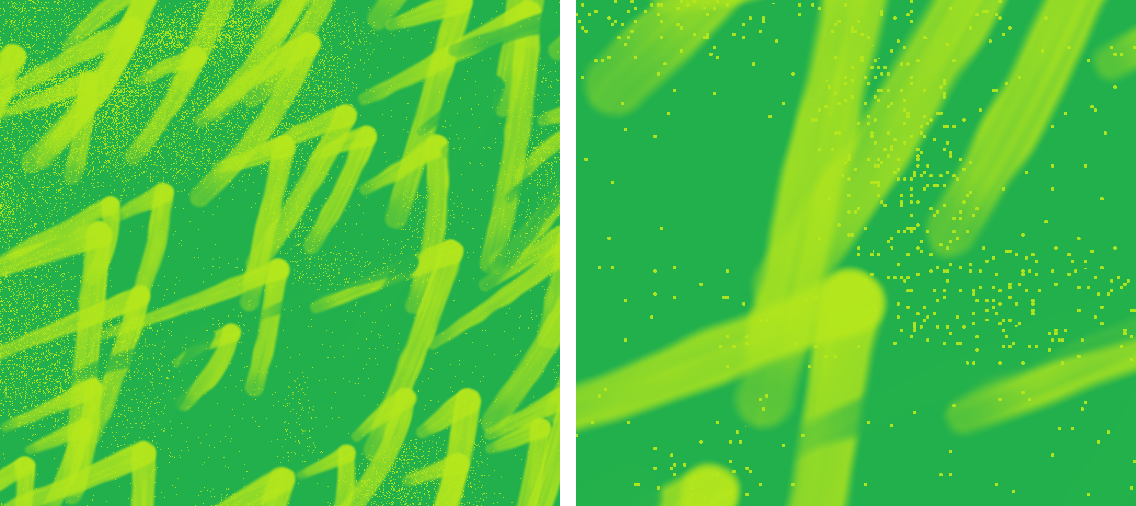
Left: the whole. Right: its middle third, enlarged.
Write a Shadertoy shader that draws this pattern.

```glsl
// Lime brush hooks and airbrush speckle on a flat green ground.
// Each hook is two tapered, streaky strokes falling from a jittered corner;
// the last few hooks are painted in the ground green over the others.

float hash(vec2 p) {
    vec3 q = fract(p.xyx * vec3(0.1031, 0.1030, 0.0973));
    q += dot(q, q.yzx + 33.33);
    return fract((q.x + q.y) * q.z);
}

float noise(vec2 p) {
    vec2 cell = floor(p), f = fract(p);
    f = f * f * (3.0 - 2.0 * f);
    return mix(mix(hash(cell), hash(cell + vec2(1, 0)), f.x),
               mix(hash(cell + vec2(0, 1)), hash(cell + vec2(1, 1)), f.x), f.y);
}

// Opacity of one stroke leaving the corner (p = 0) down and to the left
float brush(vec2 p, float angle, float len, float halfWidth, float taper, float bow, float seed) {
    vec2 dir = -vec2(cos(angle), sin(angle));
    float along = dot(p, dir);
    float s = clamp(along / len, 0.0, 1.0);
    float across = dot(p, vec2(-dir.y, dir.x)) - bow * 4.0 * s * (1.0 - s);
    float dist = length(vec2(across, along - s * len));
    if (dist > halfWidth + 0.01) return 0.0;

    float streak = noise(vec2(across * 190.0 + seed * 17.0, along * 9.0 + seed));
    float smear = noise(vec2(across * 60.0, along * 30.0) + seed * 5.0);
    float edge = halfWidth * mix(1.0, taper, s) + 0.005 * (smear - 0.5);
    float cover = 1.0 - smoothstep(edge - 0.007, edge + 0.002, dist);
    float load = mix(0.83, 0.62, s) + 0.16 * (streak - 0.5) + 0.10 * (smear - 0.5);
    return cover * load * (1.0 - 0.4 * smoothstep(0.82, 1.0, s));
}

// Fine dots, dense in small clusters and thin over wide patches
float speckle(vec2 p) {
    float wide = smoothstep(0.40, 0.78, noise(p * 3.7 + 4.0));
    float cluster = smoothstep(0.62, 0.95, noise(p * 8.5 + 21.0));
    float density = 0.006 + 0.15 * wide + 0.28 * cluster * (0.3 + 0.7 * wide);
    vec2 grain = p * 462.0;
    float soft = 231.0 / iResolution.y;
    float dotShape = 1.0 - smoothstep(0.6 - 0.5 * soft, 0.6 + 0.5 * soft, length(fract(grain) - 0.5));
    return dotShape * step(hash(floor(grain) + 7.0), density);
}

void mainImage(out vec4 fragColor, in vec2 fragCoord) {
    vec2 p = fragCoord / iResolution.y;
    vec3 green = vec3(0.13, 0.69, 0.30);
    vec3 lime = vec3(0.71, 0.905, 0.11);
    float paint = 0.0;

    for (int i = 0; i < 64; i++) {
        // Shuffled 8 x 8 grid of corners, reaching past the top and right
        int slot = (i * 27) % 64;
        float id = float(i) + 1.0;
        vec2 jitter = vec2(hash(vec2(id, 3.0)), hash(vec2(id, 11.0)));
        vec2 corner = vec2(-0.1, 0.0) + 0.185 * (vec2(slot % 8, slot / 8) + jitter);

        float r1 = hash(vec2(id, 23.0));
        float r2 = hash(vec2(id, 37.0));
        float r3 = hash(vec2(id, 51.0));
        float r4 = hash(vec2(id, 68.0));
        float halfWidth = 0.020 + 0.008 * r4;

        // Short, flatter arm and long, steep leg
        float arm = brush(p - corner, 0.30 + 0.40 * r1, 0.10 + 0.30 * r2 * r2,
                          halfWidth, 0.55, 0.012 * (r3 - 0.7), id);
        float leg = brush(p - corner, 0.95 + 0.65 * r3 * r3, 0.14 + 0.36 * r4,
                          halfWidth, 0.92, 0.028 * r1, id + 80.0);

        float tone = i < 58 ? 1.0 : 0.02;
        paint = mix(paint, tone, arm);
        paint = mix(paint, tone, leg);
    }

    paint = mix(paint, 1.0, 0.95 * speckle(p));
    fragColor = vec4(mix(green, lime, paint), 1.0);
}
```
